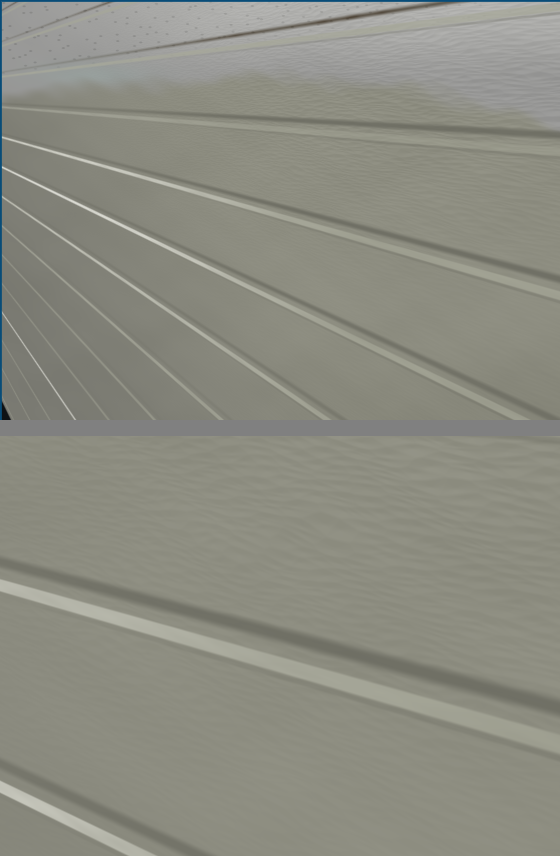
Top: the whole. Bottom: its middle third, enlarged.
Write a WebGL 2 fragment shader that draws this texture.

```glsl
#version 300 es
precision highp float;
// Embossed sectional door boards seen at a steep angle. Every joint is a ray
// from one vanishing point, so the ray slope is turned into a board number;
// cellular noise in board space gives the wood grain and the wear.
uniform vec2 u_resolution;
out vec4 outColor;

const vec2 VANISH = vec2(-0.347, 0.773);
const vec3 OLIVE = vec3(0.555, 0.555, 0.505);
const vec3 SHADE = vec3(0.47, 0.47, 0.44);
const vec3 SKY_GREY = vec3(0.59, 0.59, 0.585);
const vec3 SKY_LIGHT = vec3(0.69, 0.69, 0.68);
const vec3 LIP = vec3(0.65, 0.655, 0.595);
const vec3 GLINT = vec3(0.86, 0.86, 0.83);
const vec3 GROOVE = vec3(0.41, 0.41, 0.37);
const vec3 RUST = vec3(0.23, 0.18, 0.12);
const vec3 FRAME = vec3(0.03, 0.30, 0.47);

vec2 hash2(vec2 p) {
    vec3 q = fract(p.xyx * vec3(0.1031, 0.1030, 0.0973));
    q += dot(q, q.yzx + 33.33);
    return fract((q.xx + q.yz) * q.zy);
}

// Distance to the nearest scattered cell point.
float cells(vec2 p) {
    vec2 id = floor(p);
    float nearest = 2.0;
    for (int j = -1; j <= 1; j++) {
        for (int i = -1; i <= 1; i++) {
            vec2 cell = id + vec2(i, j);
            nearest = min(nearest, length(cell + hash2(cell) - p));
        }
    }
    return nearest;
}

// Slow wobble from layered sines, about -1 to 1.
float wobble(vec2 p) {
    return 0.5 * sin(p.x * 3.1 + 2.0 * sin(p.y * 2.3))
         + 0.3 * sin(p.y * 7.3 + 1.7 * sin(p.x * 5.9))
         + 0.2 * sin(p.x * 15.0 + p.y * 11.0);
}

float band(float x, float centre, float halfWidth, float soft) {
    return 1.0 - smoothstep(halfWidth - soft, halfWidth + soft, abs(x - centre));
}

float bump(float x, float centre, float width) {
    float d = (x - centre) / width;
    return exp(-d * d);
}

// Raised wrinkles, lit from above: difference of two nearby heights.
float grain(vec2 board) {
    vec2 p = board * vec2(48.0, 34.0);
    p.y += 0.9 * wobble(board * vec2(6.0, 2.5));
    return cells(p + vec2(0.0, 0.3)) - cells(p);
}

// Olive paint with a soft grey sky reflection along the top.
vec3 paint(vec2 p, float sky) {
    float corner = smoothstep(0.95, 0.05, p.x + 0.55 * p.y);
    vec3 color = mix(OLIVE, SHADE, 0.95 * corner);
    color -= 0.03 * smoothstep(0.25, 0.0, p.y) * smoothstep(0.3, 1.2, p.x);
    float glare = smoothstep(0.78, 0.99, p.y) * smoothstep(-0.1, 0.6, p.x);
    vec3 reflection = mix(SKY_GREY, SKY_LIGHT, glare);
    reflection += vec3(0.0, 0.03, 0.025) * bump(p.x, 0.22, 0.14) * bump(p.y, 0.82, 0.03);
    return mix(color, reflection, sky);
}

void main() {
    vec2 p = gl_FragCoord.xy / u_resolution.y;
    float pixel = 1.0 / u_resolution.y;

    // Board space: joints lie at whole numbers, depth runs along the boards.
    float depth = p.x - VANISH.x;
    float slope = (VANISH.y - p.y) / depth - 0.08;
    float level = 4.88 * slope + 0.116 * slope * slope;
    float joint = round(level);
    float offset = level - joint;
    float soft = max(4.9 * pixel * length(vec2(1.0, slope)) / depth, 0.006);
    vec2 board = vec2(1.0 / depth, level);

    // Paint, reflection edge and grain.
    float skyEdge = 0.76 + 0.12 * p.x - 0.1 * p.x * p.x * p.x;
    skyEdge += 0.018 * wobble(p * vec2(5.0, 9.0));
    float sky = smoothstep(-0.025, 0.03, p.y - skyEdge);
    vec3 color = paint(p, sky);
    float near = smoothstep(0.35, 1.3, depth);
    float relief = mix(0.012, 0.075, smoothstep(0.25, 0.85, p.y));
    color += grain(board) * relief * near;
    color += 0.008 * wobble(p * vec2(4.0, 7.0));

    // Dark groove above each joint, rusty on the upper ones.
    float upper = 1.0 - smoothstep(-1.0, 0.0, joint);
    float wear = 0.75 + 0.25 * wobble(vec2(p.x * 6.0, joint));
    float rust = upper * wear * smoothstep(0.1, 0.65, p.x - 0.3 * (joint + 1.0));
    float groove = band(offset, -0.115 - 0.035 * upper, 0.026 - 0.008 * upper, soft + 0.012);
    float grooveFade = mix(0.8, 0.15, smoothstep(1.0, 5.0, joint));
    grooveFade *= mix(0.45, 1.0, smoothstep(0.0, 0.7, p.x));
    color = mix(color, mix(GROOVE, RUST, rust), groove * max(grooveFade, rust));

    // Pale lip; some joints catch a bright glint toward the far end.
    float farEnd = 1.0 - smoothstep(0.15, 0.9, p.x);
    float glint = bump(joint, 1.8, 1.6) * farEnd + bump(joint, 7.0, 0.5);
    float lipFade = mix(0.8, 0.5, smoothstep(3.0, 6.0, joint)) - 0.35 * bump(joint, 0.0, 0.4);
    lipFade = clamp(lipFade * (0.88 + 0.12 * wobble(board * 9.0)) + 0.3 * glint, 0.0, 1.0);
    float lip = band(offset, 0.0, 0.03, soft);
    color = mix(color, mix(LIP, GLINT, min(glint, 1.0)), lip * lipFade);
    color = mix(color, GROOVE, 0.3 * band(offset, 0.045, 0.01, soft) * (1.0 - farEnd));

    // Specks on the top boards, dark gap below the last board, blue frame.
    float speck = 1.0 - smoothstep(0.04, 0.16, cells(p * vec2(28.0, 45.0)));
    color -= 0.07 * speck * smoothstep(-0.9, -1.3, level);
    color = mix(color, vec3(0.06, 0.07, 0.08), smoothstep(10.1, 10.25, level));
    float frame = 1.0 - smoothstep(0.003, 0.003 + pixel, min(p.x, 1.0 - p.y));
    outColor = vec4(mix(color, FRAME, frame), 1.0);
}
```
